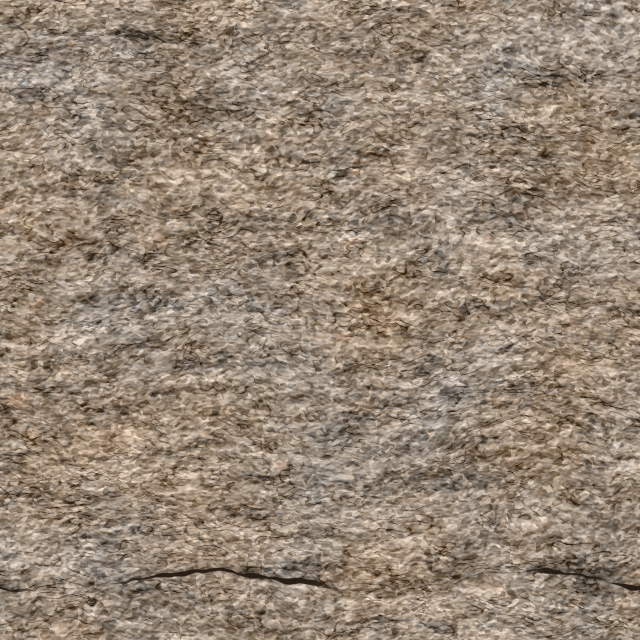
Give the GLSL for this texture, as a three.js fragment shader.

```glsl
// Weathered brown-grey gneiss: lit granular relief, wavy dark foliation and one open crack.
#define BASE_TONE 0.562
#define RELIEF 0.62
#define LIGHT_STEP vec2(-0.0008, 0.0026)
#define GRAIN_FREQ vec2(145.0, 205.0)
#define GRAIN_CONTRAST 0.28
#define MOTTLE 0.13
#define BAND_DEPTH 0.12
#define CREVICE_DEPTH 0.19
#define WARMTH 0.068
#define CRACK_HEIGHT 0.092
#define CRACK_WIDTH 0.0038
#define CRACK_COLOR vec3(0.14, 0.10, 0.07)

varying vec2 vUv;

float hash(vec2 p) {
  vec3 q = fract(p.xyx * 0.1031);
  q += dot(q, q.yzx + 33.33);
  return fract((q.x + q.y) * q.z);
}

float cornerSlope(vec2 cell, vec2 offset) {
  float angle = 6.2832 * hash(cell);
  return dot(vec2(cos(angle), sin(angle)), offset);
}

// Gradient noise, roughly -1 to 1
float noise(vec2 p) {
  vec2 i = floor(p), f = p - i;
  vec2 u = f * f * f * (f * (f * 6.0 - 15.0) + 10.0);
  vec2 e = vec2(1.0, 0.0);
  float low = mix(cornerSlope(i, f), cornerSlope(i + e.xy, f - e.xy), u.x);
  float high = mix(cornerSlope(i + e.yx, f - e.yx), cornerSlope(i + e.xx, f - e.xx), u.x);
  return 1.4 * mix(low, high, u.y);
}

float fbm(vec2 p) {
  float sum = 0.0, amp = 0.5;
  for (int k = 0; k < 4; k++) {
    sum += amp * noise(p);
    p = p * 2.03 + vec2(17.3, 9.1);
    amp *= 0.5;
  }
  return sum;
}

// Rock surface height, from small ledges to fine grit
float height(vec2 p) {
  float sum = 0.0, amp = 1.0;
  p *= vec2(8.0, 14.0);
  for (int k = 0; k < 5; k++) {
    sum += amp * noise(p);
    p = p * 2.03 + vec2(5.7, 31.4);
    amp *= 0.61;
  }
  return sum;
}

// Softly blended crystals: x is tone, y is hue, both 0 to 1
vec2 grains(vec2 p) {
  vec2 home = floor(p), sum = vec2(0.0);
  float total = 0.0;
  for (int y = -1; y <= 1; y++) {
    for (int x = -1; x <= 1; x++) {
      vec2 cell = home + vec2(float(x), float(y));
      vec2 seed = cell + vec2(hash(cell + 11.0), hash(cell + 47.0));
      float w = exp(-14.0 * dot(p - seed, p - seed)) + 1e-6;
      sum += w * vec2(hash(cell + 83.0), hash(cell + 129.0));
      total += w;
    }
  }
  return sum / total;
}

// Thin dark line along the zero level of a noise value
float creaseLine(float n, float width) {
  return 1.0 - smoothstep(0.0, width, abs(n));
}

void main() {
  vec2 uv = vUv;

  // Wavy foliation coordinates
  vec2 flow = uv + vec2(0.006 * noise(uv * 9.0), 0.03 * noise(uv * 2.6 + 4.0) + 0.009 * fbm(uv * 13.0));

  // Lit relief and crystals
  float slope = height(flow) - height(flow + LIGHT_STEP);
  vec2 grain = grains(flow * GRAIN_FREQ + 0.6 * noise(uv * 95.0));
  float tone = BASE_TONE + RELIEF * slope + GRAIN_CONTRAST * (grain.x - 0.5);

  // Mottling and broken dark mineral bands
  tone += MOTTLE * fbm(uv * vec2(6.0, 9.0) + 20.0) + 0.2 * fbm(flow * vec2(32.0, 58.0));
  float speckle = 0.42 * noise(flow * vec2(60.0, 110.0));
  float band = smoothstep(0.1, 0.36, fbm(flow * vec2(8.0, 22.0) + 50.0) + speckle);
  tone -= BAND_DEPTH * band;

  // Short crevices at two sizes and longer ledge shadows
  float crevice = creaseLine(noise(flow * vec2(24.0, 56.0) + 70.0), 0.12);
  crevice *= smoothstep(0.0, 0.4, noise(flow * vec2(13.0, 24.0) + 90.0));
  float crack = creaseLine(noise(flow * vec2(44.0, 95.0) + 15.0), 0.16);
  crack *= smoothstep(0.0, 0.4, noise(flow * vec2(19.0, 37.0) + 110.0));
  float ledge = creaseLine(fbm(flow * vec2(3.0, 7.0) + 33.0), 0.02);
  ledge *= smoothstep(0.1, 0.5, noise(uv * 7.0 + 61.0));
  tone -= CREVICE_DEPTH * (crevice + crack + 0.7 * ledge);

  // Ochre, cool and pink tints
  tone = clamp(tone, 0.13, 0.88);
  float warmth = WARMTH + 0.05 * fbm(uv * 5.0 + 8.0) + 0.03 * (grain.y - 0.5) - 0.018 * band;
  vec3 color = tone + warmth * vec3(0.95, 0.0, -1.0);
  float pink = smoothstep(0.3, 0.55, fbm(uv * vec2(15.0, 20.0) + 140.0));
  color += pink * vec3(0.05, 0.01, -0.01);

  // Open crack with a shaded brow and a pale lower lip
  float crackY = CRACK_HEIGHT + 0.017 * cos(12.566 * (uv.x - 0.33)) + 0.014 * fbm(vec2(uv.x * 16.0, 3.4));
  float open = smoothstep(0.15, 0.23, uv.x) * (1.0 - smoothstep(0.48, 0.55, uv.x));
  open += smoothstep(0.8, 0.86, uv.x) + 1.0 - smoothstep(0.02, 0.06, uv.x);
  float width = CRACK_WIDTH * (0.2 + 0.8 * open) * (0.8 + 0.8 * noise(vec2(uv.x * 30.0, 7.4)));
  float d = uv.y - crackY;
  float gap = (1.0 - smoothstep(width - 0.0012, width + 0.0012, abs(d))) * mix(0.3, 0.95, open);
  color *= 1.0 - 0.22 * (0.3 + 0.7 * open) * exp(-abs(d - 0.003) * 130.0);
  color += 0.05 * open * exp(-abs(d + 0.009) * 220.0);
  color = mix(color, CRACK_COLOR, gap);

  gl_FragColor = vec4(clamp(color, 0.0, 1.0), 1.0);
}
```
